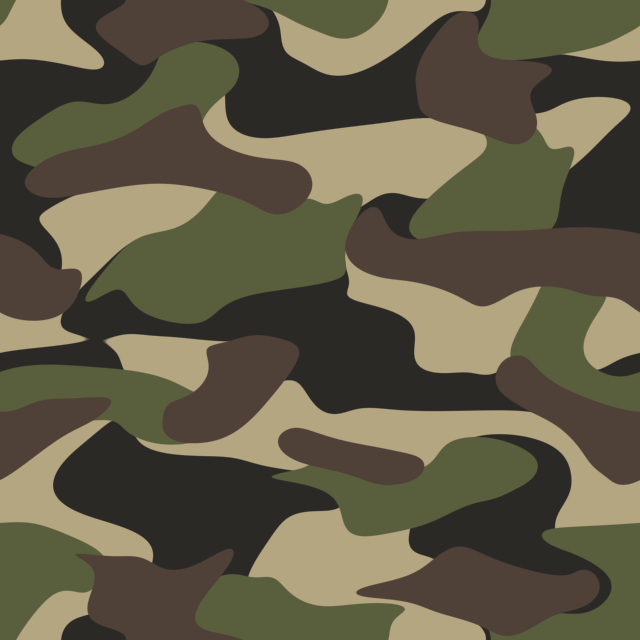
This pattern is drawn by a three.js fragment shader. Its source:

```glsl
varying vec2 vUv;

#define TAU 6.2831853
#define BLACK vec3(0.165, 0.16, 0.15)
#define TAN vec3(0.71, 0.65, 0.51)
#define GREEN vec3(0.35, 0.37, 0.235)
#define BROWN vec3(0.31, 0.25, 0.22)
#define LEVELS vec3(0.05, 0.43, 0.72)  // cut heights of tan, green, brown
#define WAVES vec2(2.0, 4.8)           // typical waves across and up
#define SPREAD 0.38                    // variety of blob sizes
#define EDGE 0.0013                    // half width of the soft edge
#define SEED 3.7

vec3 hash3(vec2 p) {
  vec3 q = fract(vec3(p.xyx + SEED) * vec3(0.1031, 0.1030, 0.0973));
  q += dot(q, q.yxz + 33.33);
  return fract((q.xxy + q.yxx) * q.zyx);
}

// Slide along the crests of a whole-number wave: tiles and keeps areas.
void shear(inout vec2 p, inout mat2 jac, vec2 wave, float amount, float phase) {
  vec2 slide = amount * normalize(vec2(-wave.y, wave.x));
  float angle = TAU * dot(wave, p) + phase;
  vec2 bend = slide * TAU * cos(angle);
  p += slide * sin(angle);
  jac[0] += bend * dot(wave, jac[0]);
  jac[1] += bend * dot(wave, jac[1]);
}

// Three wrapping random fields of unit variance, with their slopes.
vec3 blobFields(vec2 p, out vec3 slopeX, out vec3 slopeY) {
  vec3 sum = vec3(0.0);
  float power = 0.0;
  slopeX = vec3(0.0);
  slopeY = vec3(0.0);
  for (int i = 0; i <= 4; i++) {
    for (int j = -8; j <= 8; j++) {
      if (i == 0 && j <= 0) continue;
      vec2 wave = vec2(float(i), float(j));
      float offset = (length(wave / WAVES) - 0.9) / SPREAD;
      float weight = exp(-offset * offset);
      vec3 angle = TAU * (dot(wave, p) + hash3(wave * 7.31 + 91.7));
      vec3 slope = weight * TAU * cos(angle);
      sum += weight * sin(angle);
      slopeX += slope * wave.x;
      slopeY += slope * wave.y;
      power += 0.5 * weight * weight;
    }
  }
  float scale = inversesqrt(power);
  slopeX *= scale;
  slopeY *= scale;
  return sum * scale;
}

// Coverage from the approximate distance to the cut line.
float cover(float height, vec2 slope, mat2 jac) {
  float steepness = max(length(slope * jac), 6.0);
  return smoothstep(-EDGE, EDGE, height / steepness);
}

void main() {
  // Bend the plane so the blobs grow lobes and fingers.
  vec2 p = vUv;
  mat2 jac = mat2(1.0);
  shear(p, jac, vec2(1.0, -4.0), 0.036, 0.6);
  shear(p, jac, vec2(2.0, 3.0), 0.024, 2.9);
  shear(p, jac, vec2(3.0, -1.0), 0.020, 4.4);
  shear(p, jac, vec2(4.0, 5.0), 0.010, 1.3);
  shear(p, jac, vec2(5.0, -6.0), 0.008, 5.2);

  vec3 slopeX, slopeY;
  vec3 height = blobFields(p, slopeX, slopeY) - LEVELS;

  // Lay the flat colours over one another.
  vec3 color = BLACK;
  color = mix(color, TAN, cover(height.x, vec2(slopeX.x, slopeY.x), jac));
  color = mix(color, GREEN, cover(height.y, vec2(slopeX.y, slopeY.y), jac));
  color = mix(color, BROWN, cover(height.z, vec2(slopeX.z, slopeY.z), jac));
  gl_FragColor = vec4(color, 1.0);
}
```
